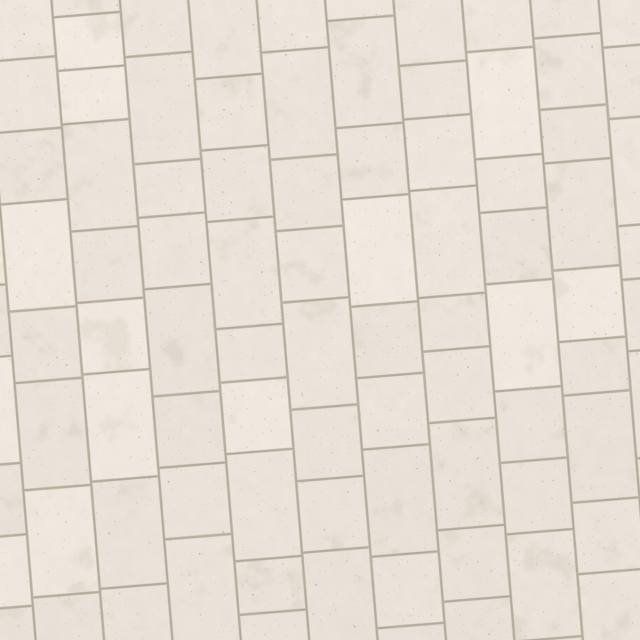
Write a Shadertoy shader that draws this texture.

```glsl
#define TILT 0.082
#define COLUMN_WIDTH 0.1065
#define COLUMN_SHIFT 0.0555
#define LENGTH_UNIT 0.028
#define JOINT_HALF_WIDTH 0.0019
#define JOINT_SOFTNESS 0.0007
#define TILE_COLOR vec3(0.922, 0.892, 0.852)
#define JOINT_COLOR vec3(0.715, 0.668, 0.605)
#define SPECK_COLOR vec3(0.70, 0.63, 0.55)
#define TILE_VARIATION 0.012
#define MOTTLE 0.022
#define SPECK_DENSITY 0.22

float hash(vec2 p) {
    vec3 q = fract(p.xyx * vec3(0.1031, 0.1030, 0.0973));
    q += dot(q, q.yzx + 33.33);
    return fract((q.x + q.y) * q.z);
}

float noise(vec2 p) {
    vec2 cell = floor(p), f = fract(p);
    f = f * f * (3.0 - 2.0 * f);
    float low = mix(hash(cell), hash(cell + vec2(1, 0)), f.x);
    float high = mix(hash(cell + vec2(0, 1)), hash(cell + vec2(1, 1)), f.x);
    return mix(low, high, f.y);
}

float fbm(vec2 p) {
    float sum = 0.0, weight = 0.5;
    for (int octave = 0; octave < 4; octave++) {
        sum += weight * noise(p);
        p = p * 2.1 + 17.3;
        weight *= 0.55;
    }
    return sum;
}

// Tile length in units: long ones lead each group of three, a few are short
float tileLength(float column, int index) {
    float pick = hash(vec2(column * 7.0 + 91.0, float(index) * 3.0 + 5.0));
    if (index % 3 == 0) return 6.0;
    return pick < 0.2 ? 3.0 : (pick > 0.88 ? 6.0 : 4.0);
}

// Distance to the nearest cross joint (x) and index of the tile (y)
vec2 crossJoint(float column, float v) {
    float joint = -0.25 - 0.4 * fract(column * 0.618 + 0.2);
    vec2 nearest = vec2(1.0, 0.0);
    for (int i = 0; i < 18; i++) {
        nearest.x = min(nearest.x, abs(v - joint));
        if (v > joint) nearest.y = float(i);
        joint += LENGTH_UNIT * tileLength(column, i);
    }
    return nearest;
}

// Sparse round pits, one at most in each grid cell
float specks(vec2 p, float scale, float pixel) {
    vec2 cell = floor(p * scale);
    vec2 center = 0.25 + 0.5 * vec2(hash(cell + 11.0), hash(cell + 47.0));
    float radius = mix(0.0004, 0.0014, pow(hash(cell + 83.0), 3.0));
    float d = length(fract(p * scale) - center) / scale;
    float present = step(hash(cell + 131.0), SPECK_DENSITY);
    float strength = 0.2 + 0.5 * hash(cell + 173.0);
    return present * strength * (1.0 - smoothstep(radius - 0.5 * pixel, radius + 0.7 * pixel, d));
}

void mainImage(out vec4 fragColor, in vec2 fragCoord) {
    float pixel = 1.0 / iResolution.y;
    vec2 p = fragCoord * pixel;

    // Tilted frame: u runs across the columns, v along them
    float c = cos(TILT), s = sin(TILT);
    vec2 uv = vec2(c * p.x + s * p.y, c * p.y - s * p.x);
    float x = (uv.x - COLUMN_SHIFT) / COLUMN_WIDTH;
    float column = floor(x);
    float sideDistance = (0.5 - abs(fract(x) - 0.5)) * COLUMN_WIDTH;
    vec2 joint = crossJoint(column, uv.y);

    // Tile tone, with an occasional paler tile and a slight overall falloff
    float tone = hash(vec2(column * 5.0 + 60.0, joint.y * 9.0 + 2.0));
    vec3 color = TILE_COLOR + TILE_VARIATION * (tone - 0.5);
    color += 0.014 * step(0.87, tone) + 0.016 * (p.y - 0.5);

    // Stone mottling, faint stains and pits
    vec2 stone = uv + 3.0 * vec2(tone, column);
    color += MOTTLE * (fbm(stone * 60.0) - 0.5);
    float stain = smoothstep(0.62, 0.85, fbm(stone * 19.0));
    color -= stain * vec3(0.035, 0.040, 0.045);
    float pits = max(specks(p, 62.0, pixel), 0.5 * specks(p + 4.0, 115.0, pixel));
    color = mix(color, SPECK_COLOR, pits);

    // Joints, slightly uneven in width and tone
    float wear = noise(uv * 35.0) - 0.5;
    float halfWidth = JOINT_HALF_WIDTH + 0.0004 * wear;
    float soft = JOINT_SOFTNESS + 0.5 * pixel;
    float d = min(sideDistance, joint.x);
    float grout = 1.0 - smoothstep(halfWidth - soft, halfWidth + soft, d);
    color = mix(color, JOINT_COLOR + 0.04 * wear, grout);

    fragColor = vec4(color, 1.0);
}
```
